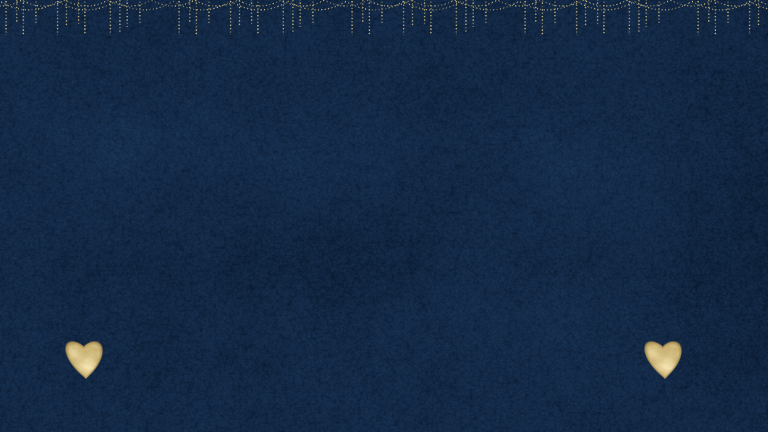
This background is drawn by a Shadertoy shader. Its source:

```glsl
// Deep navy felt with soft mottling, a fringe of beaded gold strands along
// the top, and two brushed gold hearts near the lower corners.
// Cellular noise makes the nap; layered sines make the broad cloth patches.

const vec3 NAVY = vec3(0.067, 0.150, 0.260);
const vec3 NAP_TINT = vec3(0.055, 0.092, 0.130);
const vec3 GOLD = vec3(0.80, 0.71, 0.47);
const vec3 PALE_GOLD = vec3(0.96, 0.90, 0.70);
const vec3 DARK_GOLD = vec3(0.58, 0.47, 0.24);
const float FRINGE_PERIOD = 0.4005;

vec2 hash2(vec2 p) {
    vec3 q = fract(vec3(p.xyx) * vec3(0.1031, 0.1030, 0.0973));
    q += dot(q, q.yzx + 33.33);
    return fract((q.xx + q.yz) * q.zy);
}

// Distance to the nearest scattered cell point.
float cellular(vec2 p) {
    vec2 cell = floor(p);
    float nearest = 2.0;
    for (int j = -1; j <= 1; j++)
    for (int i = -1; i <= 1; i++) {
        vec2 c = cell + vec2(i, j);
        nearest = min(nearest, length(c + hash2(c) - p));
    }
    return nearest;
}

float layeredSines(vec2 p) {
    float sum = 0.0, weight = 0.5;
    for (int i = 0; i < 5; i++) {
        sum += weight * sin(p.x + 1.7 * sin(p.y)) * sin(p.y + 1.3 * sin(p.x));
        p = mat2(1.5, 1.1, -1.1, 1.5) * p + 2.3;
        weight *= 0.62;
    }
    return sum;
}

float glow(vec2 p, vec2 centre, vec2 size) {
    vec2 q = (p - centre) / size;
    return exp(-dot(q, q));
}

// Felt: broad light patches, fibre nap at three scales and rare bright flecks.
vec3 felt(vec2 p) {
    float light = 0.20 * glow(p, vec2(0.29, 0.66), vec2(0.22, 0.15))
                + 0.17 * glow(p, vec2(0.74, 0.61), vec2(0.24, 0.10))
                + 0.20 * glow(p, vec2(1.34, 0.59), vec2(0.20, 0.10))
                + 0.18 * glow(p, vec2(1.15, 0.25), vec2(0.24, 0.16))
                - 0.16 * glow(p, vec2(0.74, 0.42), vec2(0.26, 0.14))
                - 0.18 * glow(p, vec2(1.74, 0.45), vec2(0.16, 0.40));
    light += 0.10 * layeredSines(p * 9.0) + 0.09 * layeredSines(p * 31.0 + 4.0);
    float fine = 0.48 - cellular(p * vec2(165.0, 185.0));
    float middle = 0.48 - cellular(p * vec2(88.0, 96.0) + 9.0);
    float coarse = 0.48 - cellular(p * 41.0 + 23.0);
    float fleck = 1.0 - smoothstep(0.03, 0.16, cellular(p * 58.0 + 71.0));
    float nap = 0.50 * fine + 0.38 * middle + 0.22 * coarse + 0.22 * fleck;
    return NAVY + NAP_TINT * (light + nap);
}

// Beads of uneven brightness along a thread; "across" is the distance from it.
float beads(float along, float across, float spacing, float radius, float px) {
    float index = floor(along / spacing);
    float a = (fract(along / spacing) - 0.5) * spacing;
    float disc = 1.0 - smoothstep(radius - px * 0.6, radius + px * 0.6, length(vec2(a, across)));
    return disc * mix(0.4, 1.0, hash2(vec2(index, index + 17.0)).x);
}

// Hanging swag whose sag repeats with the given width.
float swag(float x, float depth, float width, float sag, float px) {
    float t = fract(x / width) * 2.0 - 1.0;
    float slope = 4.0 * sag * t / width;
    float across = (depth - sag * (1.0 - t * t)) / sqrt(1.0 + slope * slope);
    return beads(x, across, 0.0078, 0.0015, px);
}

float fringe(vec2 p, float px) {
    float depth = 1.0 - p.y;
    float x = mod(p.x, FRINGE_PERIOD);
    float cover = 0.0;
    // Three clusters of four strands in each repeat.
    for (int i = 0; i < 12; i++) {
        float group = float(i / 4), k = float(i % 4);
        float strandX = 0.014 + 0.120 * group + 0.022 * k + 0.004 * sin(float(i) * 2.4);
        float drop = 0.066 + 0.014 * cos(k * (3.1 - 1.1 * group));
        float strand = beads(depth + 0.01 * k, x - strandX, 0.0078, 0.0018, px);
        cover = max(cover, strand * step(depth, drop));
    }
    cover = max(cover, swag(p.x, depth - 0.003, FRINGE_PERIOD / 3.0, 0.020, px));
    return max(cover, swag(p.x + 0.05, depth, FRINGE_PERIOD / 4.0, 0.014, px));
}

// Heart coverage in alpha, with brushed metal shading in rgb.
vec4 heart(vec2 p, vec2 centre, float px) {
    vec2 q = (p - centre) / vec2(0.0428, 0.0375);
    q.x += 0.06 * (q.y - 0.4);
    float r = length(vec2(q.x, q.y - 0.8 * pow(abs(q.x), 0.84)));
    float alpha = 1.0 - smoothstep(-px, px, (r - 1.0) * 0.038);
    float brush = 0.22 * layeredSines(vec2(q.x + q.y, q.y - q.x) * vec2(4.0, 2.0));
    float shine = 0.85 * glow(q, vec2(0.15, -0.20), vec2(0.45, 0.5))
                + 0.5 * glow(q, vec2(-0.55, 0.65), vec2(0.3, 0.4));
    vec3 metal = mix(GOLD, PALE_GOLD, clamp(shine + brush, -0.3, 1.0));
    metal = mix(metal, DARK_GOLD, 0.65 * smoothstep(0.78, 1.0, r));
    return vec4(metal, alpha);
}

void mainImage(out vec4 fragColor, in vec2 fragCoord) {
    float px = 1.0 / iResolution.y;
    vec2 p = fragCoord * px;
    vec3 colour = felt(p);
    colour = mix(colour, GOLD, fringe(p, px));
    for (int i = 0; i < 2; i++) {
        vec4 h = heart(p, vec2(0.1955 + 1.3403 * float(i), 0.160), px);
        colour = mix(colour, h.rgb, h.a);
    }
    fragColor = vec4(colour, 1.0);
}
```
